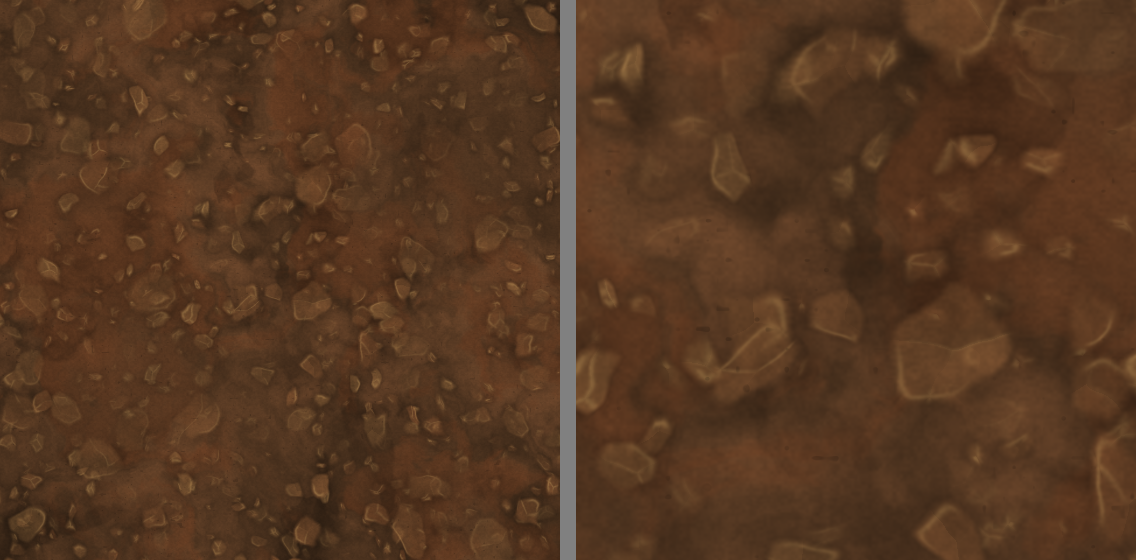
Left: the whole. Right: its middle third, enlarged.
A WebGL 1 fragment shader for this texture:

```glsl
precision highp float;
uniform vec2 u_resolution;

float hash(vec2 p) {
  return fract(sin(dot(p, vec2(127.1, 311.7))) * 43758.5453);
}

float noise(vec2 p) {
  vec2 i = floor(p), f = fract(p);
  f = f * f * (3.0 - 2.0 * f);
  return mix(mix(hash(i), hash(i + vec2(1, 0)), f.x),
             mix(hash(i + vec2(0, 1)), hash(i + vec2(1, 1)), f.x), f.y);
}

float fbm(vec2 p) {
  float sum = 0.0, amp = 0.5;
  for (int i = 0; i < 5; i++) {
    sum += amp * noise(p);
    p = mat2(1.6, 1.2, -1.2, 1.6) * p + 7.3;
    amp *= 0.5;
  }
  return sum;
}

vec2 polar(float a) { return vec2(cos(a), sin(a)); }

// One layer of half-buried stones, one candidate per grid cell
void addStones(inout vec3 col, vec2 uv, float cells, float share, float seed) {
  vec2 p = uv * cells;
  for (int y = -1; y <= 1; y++)
  for (int x = -1; x <= 1; x++) {
    vec2 id = floor(p) + vec2(x, y);
    vec2 key = id + seed;
    if (hash(key) > share) continue;
    vec2 jitter = vec2(hash(key + 11.3), hash(key + 23.7));
    vec2 q = p - id - 0.15 - 0.7 * jitter;
    vec2 axis = polar(6.283 * hash(key + 31.1));
    q = vec2(dot(q, axis), dot(q, vec2(-axis.y, axis.x)));
    q.y *= mix(1.1, 1.9, hash(key + 41.9));
    float radius = mix(0.2, 0.46, hash(key + 53.3));

    // Outline: uneven polygon with rounded corners
    float gauge = 0.0;
    for (int i = 0; i < 6; i++) {
      float k = float(i);
      float a = (k + 0.7 * hash(key + k * 3.1)) * 1.047;
      float side = dot(q, polar(a)) / mix(0.75, 1.1, hash(key + k * 5.7));
      gauge += pow(max(side, 0.0001), 9.0);
    }
    float d = (pow(gauge, 1.0 / 9.0) - radius) / cells;

    // Three facets meeting in a forked ridge
    float first = -9.0, second = -9.0, facetTone = 0.0;
    vec2 peak = radius * 0.7 * (jitter.yx - 0.5);
    for (int i = 0; i < 3; i++) {
      float k = float(i);
      float a = k * 2.09 + 1.3 * hash(key + k * 7.9 + 61.0);
      float h = dot(q - peak, polar(a));
      if (h > first) {
        second = first;
        first = h;
        facetTone = hash(key + k * 9.1) - 0.5;
      } else second = max(second, h);
    }

    float exposure = mix(0.2, 1.0, pow(hash(key + 71.7), 1.3));
    float soft = 0.003 + 0.005 * hash(key + 83.0);
    float body = smoothstep(soft, -soft, d);
    float wear = smoothstep(0.4, 0.75, noise(uv * 45.0 + seed));
    float ridge = exp(-pow((first - second) / cells / 0.0032, 2.0)) * wear;
    float lit = smoothstep(0.2, 0.9, dot(normalize(q + 0.0001), polar(6.283 * jitter.x)));
    float rim = exp(-pow((d + 0.004) / 0.0028, 2.0)) * lit;

    float shade = exp(-max(d, 0.0) / (0.13 / cells + 0.004)) * (1.0 - body);
    col *= 1.0 - 0.24 * exposure * shade;
    vec3 stone = mix(vec3(0.43, 0.26, 0.15), vec3(0.50, 0.36, 0.21), hash(key + 97.0));
    stone *= 0.97 + 0.2 * facetTone + 0.55 * (fbm(uv * 24.0 + seed) - 0.5);
    col = mix(col, stone, body * exposure * 0.85);
    float glint = clamp(max(ridge * 0.85, rim), 0.0, 1.0);
    col = mix(col, vec3(0.64, 0.49, 0.29), glint * body * exposure * 0.6);
  }
}

void main() {
  vec2 uv = gl_FragCoord.xy / u_resolution;
  vec2 warp = vec2(fbm(uv * 9.0), fbm(uv * 9.0 + 31.0)) - 0.5;

  // Mottled earth with rusty stains and dark hollows
  float broad = fbm(uv * 4.5 + warp);
  float clods = fbm(uv * 15.0 + warp * 4.0 + 5.0);
  float tone = smoothstep(0.3, 0.7, 0.4 * broad + 0.6 * clods);
  vec3 col = mix(vec3(0.265, 0.178, 0.108), vec3(0.415, 0.27, 0.165), tone);
  float rust = smoothstep(0.46, 0.66, fbm(uv * 8.0 + warp * 3.0 + 50.0));
  col = mix(col, vec3(0.43, 0.235, 0.125), rust * 0.5);
  float hollow = smoothstep(0.5, 0.7, fbm(uv * 11.0 - warp * 3.0 + 20.0));
  col *= 1.0 - 0.2 * hollow;

  // Stones from grit to pebbles, outlines roughened
  vec2 rough = vec2(noise(uv * 55.0), noise(uv * 55.0 + 70.0)) - 0.5;
  vec2 bent = uv + warp * 0.03 + rough * 0.007;
  addStones(col, bent, 36.0, 0.32, 3.0);
  addStones(col, bent, 20.0, 0.5, 57.0);
  addStones(col, bent, 10.0, 0.45, 131.0);

  // Silt veil and fine grain
  float silt = smoothstep(0.5, 0.7, fbm(uv * 6.0 + 80.0));
  col = mix(col, vec3(0.30, 0.20, 0.122), silt * 0.45);
  col *= 1.0 + 0.08 * (noise(uv * 260.0) - 0.5) + 0.07 * (noise(uv * 480.0 + 9.0) - 0.5);
  float pits = smoothstep(0.86, 0.95, noise(uv * 170.0 + 40.0));
  col *= 1.0 - 0.15 * pits * smoothstep(0.45, 0.65, clods);

  gl_FragColor = vec4(col, 1.0);
}
```
